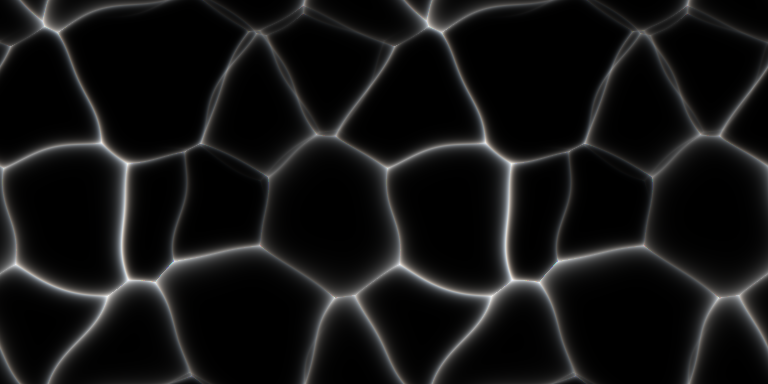
Give the GLSL for this texture, as a Shadertoy shader.

```glsl
// Seamless water caustics: bright, softly glowing filaments on black.
// A tileable weighted Voronoi net is bent by periodic waves; each cell wall
// gives a thin core and a halo whose reach differs from cell to cell.

#define REPEATS vec2(2.0, 1.0)   // tiles across and down
#define GRID vec2(4.0, 3.0)      // cells per tile
#define JITTER vec2(0.057, 0.060)
#define CELL_WEIGHT 0.0142       // size contrast between cells
#define BEND 0.016               // waviness of the filaments
#define CORE_WIDTH 0.0038
#define HALO_WIDTH 0.0130
#define CORE_LIGHT 0.30
#define HALO_LIGHT 0.46
#define STRAND_LIGHT 0.36        // faint doubled strands
#define FRINGE 0.0006            // colour separation

const float TAU = 6.2831853;

float hash(vec2 p) {
    vec3 q = fract(vec3(p.xyx) * vec3(0.1031, 0.1030, 0.0973));
    q += dot(q, q.yzx + 33.33);
    return fract((q.x + q.y) * q.z);
}

// Site position (xy) and power weight (z) of a grid cell
vec3 cellSite(vec2 cell) {
    vec2 id = mod(cell, GRID);
    float phase = TAU * id.x / GRID.x + 3.91 * id.y + 2.08;
    float stagger = (1.0 - 2.0 * mod(id.x, 2.0)) * (1.0 - id.y);
    vec2 offset = JITTER * vec2(cos(phase), stagger);
    vec2 pos = (cell + vec2(0.5, 0.31)) / GRID + offset;
    return vec3(pos, CELL_WEIGHT * (cos(phase + 1.25) + 0.35 * stagger));
}

float powerDistance(vec2 p, vec3 site) {
    vec2 d = p - site.xy;
    return dot(d, d) - site.z;
}

// Periodic bending of the plane
vec2 bend(vec2 p, float phase) {
    vec2 broad = sin(TAU * vec2(2.0 * p.y + p.x, 2.0 * p.x - p.y)
                     + phase * vec2(1.0, 2.0));
    vec2 fine = sin(TAU * vec2(4.0 * p.y - p.x, 3.0 * p.x + 2.0 * p.y)
                    + phase * vec2(3.0, 1.0));
    return p + BEND * (broad + 0.4 * fine);
}

// Periodic bump, 1 at the centre and 0 at the far side of the tile
float bump(vec2 p, vec2 centre) {
    vec2 wave = cos(TAU * (p - centre));
    return 0.5 + 0.25 * (wave.x + wave.y);
}

// Summed light of the cell walls around p
float filaments(vec2 p, float haloScale, float pixel) {
    vec2 base = floor(p * GRID);

    // Owning cell
    float nearest = 1e5;
    vec2 owner = base;
    for (int j = -2; j <= 2; j++)
    for (int i = -2; i <= 2; i++) {
        vec2 cell = base + vec2(i, j);
        float d = powerDistance(p, cellSite(cell));
        if (d < nearest) { nearest = d; owner = cell; }
    }

    // Walls shared with its neighbours; the halo reaches unevenly inwards
    vec3 home = cellSite(owner);
    vec2 id = mod(owner, GRID);
    float halo = HALO_WIDTH * haloScale * mix(0.6, 1.6, hash(id + 7.0));
    float light = 0.0;
    for (int j = -2; j <= 2; j++)
    for (int i = -2; i <= 2; i++) {
        if (i == 0 && j == 0) continue;
        vec2 cell = owner + vec2(i, j);
        vec3 site = cellSite(cell);
        float d = (powerDistance(p, site) - nearest)
                / (2.0 * length(site.xy - home.xy));
        d = sqrt(d * d + 0.2 * pixel * pixel);
        float strength = 0.4 + 0.9 * hash(id + mod(cell, GRID) + 3.0);
        light += strength * (CORE_LIGHT * exp(-d / CORE_WIDTH)
                           + HALO_LIGHT * exp(-d / halo));
    }
    return light;
}

void mainImage(out vec4 fragColor, in vec2 fragCoord) {
    vec2 p = fragCoord / iResolution.xy * REPEATS;
    float pixel = REPEATS.y / iResolution.y;

    // Slow changes of brightness and strand splitting over the tile
    float focus = bump(p, vec2(0.16, 0.38));
    float split = smoothstep(0.45, 1.0, bump(p, vec2(0.66, 0.86)));
    float gain = 0.38 + 1.45 * focus * focus;
    float haloScale = mix(0.75, 1.5, focus);

    vec3 color = vec3(0.0);
    for (int c = 0; c < 3; c++) {
        vec2 q = p + FRINGE * float(c - 1) * vec2(1.0, 0.6);
        float light = gain * filaments(bend(q, 0.6), haloScale, pixel);
        light += STRAND_LIGHT * split * filaments(bend(q, 1.5), 0.7, pixel);
        color[c] = light;
    }

    // Soft shoulder keeps the junctions below white
    color = color / (1.0 + 0.25 * color * color);
    fragColor = vec4(clamp(color, 0.0, 1.0), 1.0);
}
```
